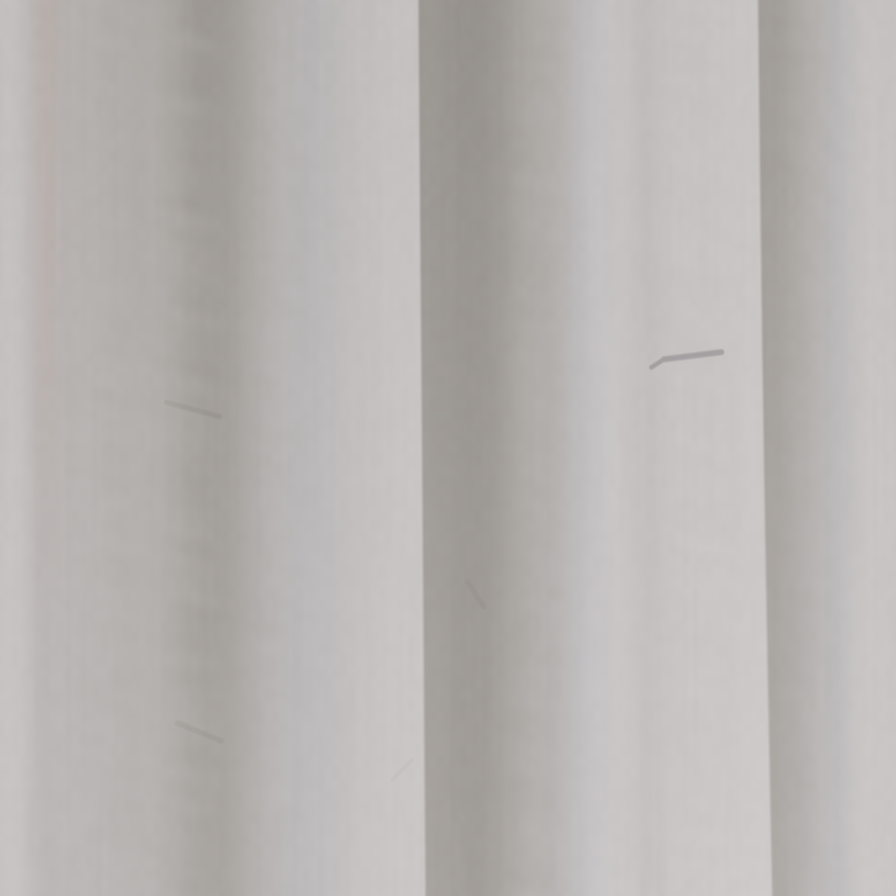
Give the GLSL for this texture, as a WebGL 1 fragment shader.

```glsl
precision highp float;
// Pale draped curtain with soft vertical folds, fine weave and a small dark crease.
uniform vec2 u_resolution;

float hash(vec2 p) {
  return fract(sin(dot(p, vec2(127.1, 311.7))) * 43758.5453);
}

float noise(vec2 p) {
  vec2 i = floor(p), f = fract(p);
  f = f * f * (3.0 - 2.0 * f);
  return mix(mix(hash(i), hash(i + vec2(1.0, 0.0)), f.x),
             mix(hash(i + vec2(0.0, 1.0)), hash(i + 1.0), f.x), f.y);
}

float bump(float x, float center, float width) {
  float d = (x - center) / width;
  return exp(-d * d);
}

float segment(vec2 p, vec2 a, vec2 b) {
  vec2 pa = p - a, ba = b - a;
  return length(pa - ba * clamp(dot(pa, ba) / dot(ba, ba), 0.0, 1.0));
}

float stroke(vec2 p, vec2 a, vec2 b, float radius) {
  return 1.0 - smoothstep(radius * 0.4, radius * 1.6, segment(p, a, b));
}

float leftFold(float x) {
  float v = mix(0.775, 0.725, smoothstep(0.015, 0.05, x));
  v = mix(v, 0.705, smoothstep(0.06, 0.17, x));
  v = mix(v, 0.645, smoothstep(0.165, 0.235, x));
  v = mix(v, 0.725, smoothstep(0.24, 0.32, x));
  return mix(v, 0.785, smoothstep(0.30, 0.46, x));
}

float middleFold(float x) {
  float v = mix(0.635, 0.615, smoothstep(0.47, 0.53, x));
  v = mix(v, 0.70, smoothstep(0.53, 0.61, x));
  v = mix(v, 0.785, smoothstep(0.60, 0.68, x));
  v -= 0.02 * bump(x, 0.725, 0.02);
  return v + 0.01 * smoothstep(0.76, 0.84, x);
}

float rightFold(float x) {
  float v = mix(0.655, 0.735, smoothstep(0.85, 0.935, x));
  return mix(v, 0.785, smoothstep(0.92, 0.97, x));
}

void main() {
  vec2 uv = gl_FragCoord.xy / u_resolution;
  float x = uv.x, y = uv.y;
  float soft = 0.0025;

  // Folds overlap at two crisp, slightly slanted hems
  float hemA = 0.475 - 0.008 * y;
  float hemB = 0.862 - 0.022 * y + 0.006 * y * y;
  float overA = smoothstep(-soft, soft, x - hemA);
  float overB = smoothstep(-soft, soft, x - hemB);
  float shade = mix(leftFold(x), middleFold(x), overA);
  shade = mix(shade, rightFold(x), overB);

  // Light falls off toward the top, most of all in the hollows
  float hollow = 1.0 - smoothstep(0.62, 0.79, shade);
  shade += (0.45 - y) * (0.022 + 0.028 * hollow);

  // Horizontal puckers, confined to the sloping bands
  float bands = bump(x, 0.215, 0.035) + 0.6 * bump(x, 0.315, 0.03)
              + 0.5 * bump(x, 0.12, 0.025) + 0.6 * bump(x, 0.60, 0.035)
              + 0.4 * bump(x, 0.77, 0.05) + 0.5 * bump(x, 0.89, 0.03);
  float pucker = noise(vec2(x * 14.0, y * 55.0 + x * 12.0)) - 0.5;
  shade += 0.022 * bands * pucker;

  // Fine vertical weave and cloth mottling
  shade += 0.009 * (noise(vec2(x * 170.0, y * 4.0)) - 0.5);
  shade += 0.010 * (noise(uv * vec2(120.0, 80.0)) - 0.5);

  // Faint slanted creases
  shade -= 0.035 * stroke(uv, vec2(0.186, 0.551), vec2(0.245, 0.535), 0.003);
  shade -= 0.030 * stroke(uv, vec2(0.198, 0.193), vec2(0.247, 0.173), 0.003);
  shade -= 0.020 * stroke(uv, vec2(0.522, 0.350), vec2(0.540, 0.323), 0.003);
  shade -= 0.020 * stroke(uv, vec2(0.438, 0.130), vec2(0.460, 0.152), 0.002);

  // Shadows are warm, highlights nearly neutral
  vec3 chroma = mix(vec3(0.0, -0.018, -0.038), vec3(0.0, -0.016, -0.018),
                    smoothstep(0.62, 0.78, shade));
  vec3 color = vec3(shade) + chroma;
  color += vec3(0.008, -0.004, -0.008) * bump(x, 0.052, 0.014) * smoothstep(0.2, 0.7, y);
  color += vec3(-0.008, 0.0, 0.008) * (bump(x, 0.345, 0.04) + bump(x, 0.655, 0.025)
         + bump(x, 0.935, 0.02));

  // Small dark pucker with a bent tip
  float mark = max(stroke(uv, vec2(0.727, 0.590), vec2(0.741, 0.599), 0.0025),
                   stroke(uv, vec2(0.741, 0.599), vec2(0.805, 0.607), 0.0032));
  color = mix(color, vec3(0.63, 0.61, 0.615), 0.9 * mark);

  gl_FragColor = vec4(color, 1.0);
}
```
